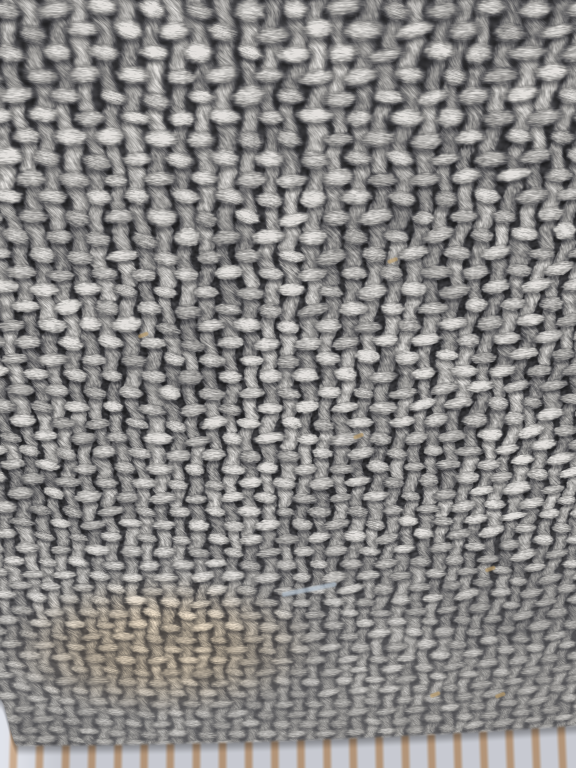
A WebGL 1 fragment shader for this texture:

```glsl
precision highp float;
// Coarse grey plain-weave upholstery seen at a slant, above a striped strip.
// A log-spaced grid shrinks the weave downward; each cell holds a pale weft
// knot or a darker upright warp strand, shaded with gradient-noise fibres.
uniform vec2 u_resolution;

const vec2 PITCH_BOTTOM = vec2(0.025, 0.012); // thread spacing, near bottom
const vec2 PITCH_TOP = vec2(0.042, 0.030);    // thread spacing, near top
const vec2 WEFT_SIZE = vec2(0.67, 0.40);      // half sizes, in cells
const vec2 WARP_SIZE = vec2(0.40, 1.02);
const float WEFT_TONE = 0.80;
const float WARP_TONE = 0.67;
const float GAP_TONE = 0.21;
const float WANDER = 0.34;       // slow drift of the threads
const float JITTER = 0.24;       // irregularity of each strand
const float TONE_SPREAD = 0.24;  // brightness change between strands
const float FIBRE_DEPTH = 0.25;
const float STRIPES = 22.0;
const vec3 COOL_DARK = vec3(0.98, 0.98, 1.03);
const vec3 WARM_LIGHT = vec3(1.01, 1.0, 0.985);
const vec3 TAN_HAZE = vec3(1.06, 1.0, 0.91);
const vec3 STRIPE_PALE = vec3(0.78, 0.79, 0.82);
const vec3 STRIPE_TAN = vec3(0.70, 0.58, 0.47);
const vec3 FLECK_GOLD = vec3(0.74, 0.62, 0.42);
const vec3 HAIR_BLUE = vec3(0.70, 0.75, 0.80);

vec2 hash2(vec2 p) {
  vec3 a = fract(p.xyx * vec3(0.1031, 0.1030, 0.0973));
  a += dot(a, a.yzx + 33.33);
  return fract((a.xx + a.yz) * a.zy);
}

float gradientNoise(vec2 p) {
  vec2 i = floor(p), f = p - i;
  vec2 w = f * f * f * (f * (f * 6.0 - 15.0) + 10.0);
  float a = dot(hash2(i) * 2.0 - 1.0, f);
  float b = dot(hash2(i + vec2(1, 0)) * 2.0 - 1.0, f - vec2(1, 0));
  float c = dot(hash2(i + vec2(0, 1)) * 2.0 - 1.0, f - vec2(0, 1));
  float d = dot(hash2(i + 1.0) * 2.0 - 1.0, f - 1.0);
  return mix(mix(a, b, w.x), mix(c, d, w.x), w.y);
}

// Returns tone, coverage and cast shadow of one strand; over = 1 for weft.
vec3 strand(vec2 q, vec2 id, float over, float soft) {
  vec2 r = hash2(id + 71.0), s = hash2(id + 139.0);
  q -= (r - 0.5) * JITTER * vec2(1.0, 0.8);
  q.y -= over * q.x * (s.x - 0.5) * 0.35;
  q.x += (1.0 - over) * 0.10 * sin(q.y * 3.0 + s.x * 6.0);
  vec2 e = q / (mix(WARP_SIZE, WEFT_SIZE, over) * (0.85 + 0.3 * s));
  float d = sqrt(e.x * e.x + mix(pow(e.y, 2.0) * e.y * e.y, e.y * e.y, over));
  d += 0.22 * gradientNoise(q * 4.0 + id * 7.0);

  // Fibres run along the weft and twist diagonally around the warp.
  vec2 grain = mix(vec2(q.x * 7.0 + q.y * 4.0, q.y * 2.5),
                   vec2(q.x * 2.5, q.y * 11.0 + q.x * 1.5), over);
  float fibre = gradientNoise(grain + id * 13.0)
              + 0.6 * gradientNoise(grain * 2.1 + id * 5.0);
  float tone = mix(WARP_TONE, WEFT_TONE, over) + (r.y - 0.5) * TONE_SPREAD;
  tone *= 1.0 - 0.36 * min(d * d, 1.3);
  tone += 0.07 * clamp(e.y, -1.0, 1.0) * over + FIBRE_DEPTH * fibre;
  float cover = 1.0 - smoothstep(1.0 - soft, 1.0 + soft, d);
  float shadow = 1.0 - smoothstep(0.8, 1.6, length(e + vec2(0.0, 0.3)));
  return vec3(tone, cover, shadow);
}

float weave(vec2 st, float soft) {
  float tone = GAP_TONE + 0.12 * gradientNoise(st * 3.0);
  vec2 cell = floor(st);
  for (int layer = 0; layer < 2; layer++) {
    float over = float(layer);
    for (int j = -1; j <= 1; j++) {
      for (int i = -1; i <= 1; i++) {
        vec2 id = cell + vec2(float(i), float(j));
        if (abs(mod(id.x + id.y, 2.0) - over) > 0.5) continue;
        vec3 s = strand(st - id - 0.5, id, over, soft);
        tone = mix(tone * (1.0 - 0.36 * s.z * over), s.x, s.y);
      }
    }
  }
  return tone;
}

float segment(vec2 p, vec2 a, vec2 b) {
  vec2 pa = p - a, ba = b - a;
  return length(pa - ba * clamp(dot(pa, ba) / dot(ba, ba), 0.0, 1.0));
}

void main() {
  vec2 p = gl_FragCoord.xy / u_resolution;

  // Slanted cloth coordinates: columns fan out, rows spread upward.
  float bow = p.x - 0.4;
  float v = max(p.y - 0.07 * bow * bow * (1.0 - p.y), 0.0);
  vec2 grow = PITCH_TOP - PITCH_BOTTOM;
  vec2 st = vec2((p.x - 0.45) / (PITCH_BOTTOM.x + grow.x * v),
                 log(1.0 + grow.y * v / PITCH_BOTTOM.y) / grow.y);
  st += WANDER * vec2(gradientNoise(st * 0.35), gradientNoise(st * 0.35 + 17.0));

  // Focus is sharpest around the middle; the lower cloth turns hazy.
  float blur = smoothstep(0.12, 0.5, abs(v - 0.5));
  float tone = weave(st + 100.0, 0.16 + 0.25 * blur);
  tone += 0.10 * gradientNoise(st * 6.0) * (1.0 - blur);
  tone *= 1.0 + 0.16 * gradientNoise(p * vec2(5.0, 7.0));
  tone = mix(tone, 0.53, 0.45 * (1.0 - smoothstep(0.05, 0.38, v)));
  vec3 color = clamp(tone, 0.12, 0.88) * mix(COOL_DARK, WARM_LIGHT, smoothstep(0.2, 0.6, tone));
  float haze = 1.0 - smoothstep(0.3, 1.0, length((p - vec2(0.28, 0.16)) / vec2(0.3, 0.1)));
  color *= mix(vec3(1.0), TAN_HAZE, haze);

  // Stray gold flecks and one pale hair.
  vec2 square = vec2(p.x * 0.75, p.y);
  for (int k = 0; k < 6; k++) {
    vec2 h = hash2(vec2(float(k) * 3.7 + 2.0, 9.0)) * vec2(0.7, 0.85) + 0.08;
    float fleck = segment(square, h, h + vec2(0.008, 0.003));
    color = mix(color, FLECK_GOLD, 0.7 * (1.0 - smoothstep(0.001, 0.004, fleck)));
  }
  float hair = segment(square, vec2(0.37, 0.226), vec2(0.435, 0.239));
  color = mix(color, HAIR_BLUE, 0.75 * (1.0 - smoothstep(0.001, 0.005, hair)));

  // Striped strip beyond the curved lower hem.
  float hem = 0.029 + 0.026 * p.x * p.x + 0.06 * (1.0 - smoothstep(0.0, 0.03, p.x));
  float line = abs(fract((p.x + 0.1 * p.y * bow) * STRIPES) - 0.5);
  vec3 strip = mix(STRIPE_TAN, STRIPE_PALE, smoothstep(0.05, 0.24, line));
  strip += 0.1 * (1.0 - smoothstep(0.0, 0.12, p.x));
  strip *= 1.0 - 0.3 * smoothstep(hem - 0.015, hem, p.y);
  color = mix(strip, color, smoothstep(hem - 0.003, hem + 0.003, p.y));
  gl_FragColor = vec4(color, 1.0);
}
```
